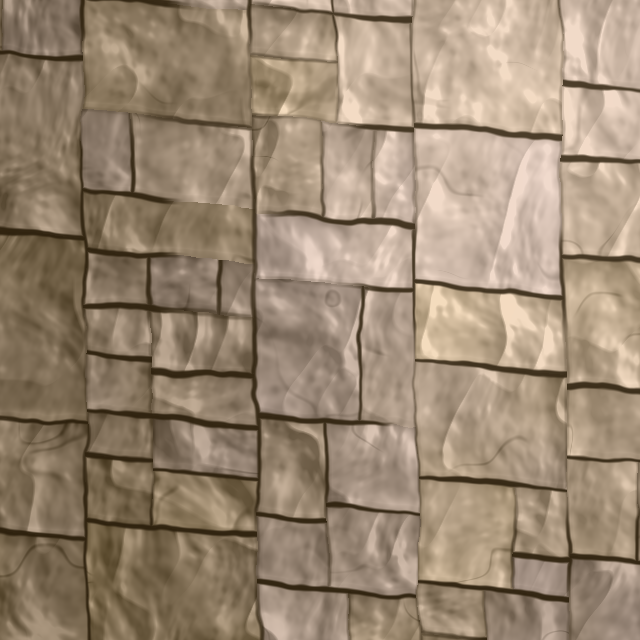
This texture is drawn by a three.js fragment shader. Its source:

```glsl
// Wall of rough rectangular split stones with dark joints, lit from the upper right.
varying vec2 vUv;

float hash(vec2 p) {
  return fract(sin(dot(p, vec2(127.1, 311.7))) * 43758.5453);
}

float noise(vec2 p) {
  vec2 i = floor(p), f = fract(p);
  f = f * f * f * (f * (f * 6.0 - 15.0) + 10.0);
  float low = mix(hash(i), hash(i + vec2(1.0, 0.0)), f.x);
  float high = mix(hash(i + vec2(0.0, 1.0)), hash(i + vec2(1.0, 1.0)), f.x);
  return mix(low, high, f.y);
}

float fbm(vec2 p) {
  float sum = 0.0, gain = 0.5;
  for (int i = 0; i < 4; i++) {
    sum += gain * noise(p);
    p = mat2(1.6, 1.2, -1.2, 1.6) * p + 7.3;
    gain *= 0.46;
  }
  return sum;
}

// Height of the chiselled face: broad lumps plus slanted ridges
float relief(vec2 p) {
  p += 0.05 * vec2(noise(p * 9.0), noise(p * 9.0 + 40.0));
  vec2 slanted = mat2(0.92, 0.39, -0.39, 0.92) * p;
  float ridge = 1.0 - abs(2.0 * noise(slanted * vec2(19.0, 8.0)) - 1.0);
  return fbm(slanted * vec2(11.0, 8.0)) + 0.26 * ridge;
}

// Finds the stone around q by splitting a block of its column again and again
void findStone(vec2 q, out vec2 lo, out vec2 hi) {
  vec2 block = vec2(0.25, 0.47);
  float column = floor(q.x / block.x);
  float offset = hash(vec2(column, 4.0)) * block.y;
  lo = vec2(column * block.x, floor((q.y - offset) / block.y) * block.y + offset);
  hi = lo + block;
  for (int i = 0; i < 4; i++) {
    vec2 size = hi - lo;
    vec2 seed = lo * 17.0 + hi * 29.0 + float(i);
    if (hash(seed) > 1.0 - 0.28 * float(i)) break;
    bool stacked = size.y > size.x * mix(0.65, 1.4, hash(seed + 3.0));
    if ((stacked ? size.y : size.x) < 0.095) break;
    vec2 cut = mix(lo, hi, mix(0.3, 0.7, hash(seed + 8.0)));
    if (stacked) {
      if (q.y < cut.y) hi.y = cut.y; else lo.y = cut.y;
    } else {
      if (q.x < cut.x) hi.x = cut.x; else lo.x = cut.x;
    }
  }
}

// Dark line around a joint, softened at its border
float jointLine(float dist, float halfWidth) {
  return 1.0 - smoothstep(halfWidth - 0.002, halfWidth + 0.0025, dist);
}

void main() {
  // Courses sink to the right, with slightly wavy edges
  vec2 p = vUv;
  vec2 wobble = vec2(noise(p * 15.0), noise(p * 15.0 + 60.0)) - 0.5;
  vec2 q = p + vec2(0.1 + 0.012 * sin(p.x * 9.0) + 0.012 * p.y, 0.09 * p.x);
  q += 0.009 * wobble + 0.003 * (noise(p * 55.0) - 0.5);

  vec2 lo, hi;
  findStone(q, lo, hi);
  vec2 fromLo = q - lo, fromHi = hi - q;
  vec2 edge = min(fromLo, fromHi);
  float id = hash(lo * 31.0 + hi * 13.0);

  // Lamp glow over the wall and the tone of each stone
  vec2 toLamp = (p - vec2(0.86, 0.84)) * 1.9;
  float glow = exp(-dot(toLamp, toLamp));
  float tone = 0.49 + 0.1 * smoothstep(0.0, 0.7, p.x) + 0.25 * glow;
  tone += 0.07 * (id - 0.5);

  // Slope shading, glints and stains of the stone face
  vec2 face = p + vec2(id, fract(id * 57.0)) * 23.0;
  vec2 towardLight = vec2(0.0045, 0.004);
  float slope = (relief(face) - relief(face + towardLight)) / 0.006;
  tone += 0.015 * clamp(slope, -9.0, 9.0);
  float glint = smoothstep(3.0, 9.0, slope);
  tone += glint * (0.04 + 0.05 * glow);
  tone += 0.15 * (fbm(face * vec2(9.0, 13.0)) - 0.46);
  tone += 0.05 * (noise(face * vec2(85.0, 65.0)) - 0.5);

  // Thin broken creases
  float crease = abs(noise(face * vec2(6.0, 11.0) + wobble) - 0.5);
  float broken = smoothstep(0.5, 0.75, noise(face * 12.0 + 9.0));
  tone -= 0.1 * broken * (1.0 - smoothstep(0.0, 0.04, crease));

  // Worn rims catch light, the recess beside the joints loses it
  tone += 0.05 * exp(-abs(fromLo.y - 0.012) / 0.006);
  tone += 0.035 * exp(-abs(fromLo.x - 0.009) / 0.005);
  tone -= 0.08 * exp(-fromHi.y / 0.012) + 0.05 * exp(-edge.x / 0.009);

  // Joints: heavy below the stones, thin and uneven at the sides
  float wear = noise(p * 8.0 + 30.0);
  float level = jointLine(edge.y, mix(0.002, 0.0052, wear));
  level *= smoothstep(0.1, 0.45, noise(p * 6.0 + 80.0));
  float upright = jointLine(edge.x, mix(0.0015, 0.0035, wear));
  upright *= mix(0.3, 0.95, smoothstep(0.3, 0.7, noise(p * 7.0 + 17.0)));
  float joint = max(level, upright);
  tone = mix(tone, 0.17 + 0.1 * glow, joint * 0.95);

  // Warm grey ramp, from ochre to pinkish stones
  tone = clamp(tone, 0.12, 0.95);
  vec3 colour = tone * vec3(1.0, 0.945, 0.935) - vec3(0.0, 0.04, 0.115);
  float tint = fract(id * 91.0) - 0.5 + 0.6 * (noise(face * 6.0) - 0.5);
  colour += tint * vec3(-0.012, -0.006, 0.045) * (1.0 - joint);
  gl_FragColor = vec4(colour, 1.0);
}
```
